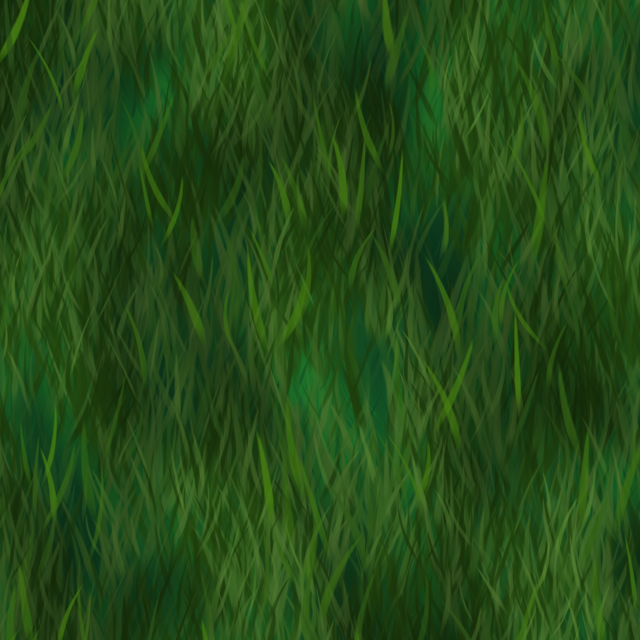
This texture is drawn by a Shadertoy shader. Its source:

```glsl
const vec3 TEAL_SHADE = vec3(0.045, 0.210, 0.105);
const vec3 MOSS_GREEN = vec3(0.085, 0.365, 0.130);
const vec3 DEEP_GREEN = vec3(0.088, 0.182, 0.034);
const vec3 LEAF_GREEN = vec3(0.162, 0.315, 0.098);
const vec3 OLIVE      = vec3(0.245, 0.365, 0.152);
const vec3 PALE_GREEN = vec3(0.300, 0.450, 0.170);
const vec3 LIME       = vec3(0.285, 0.510, 0.060);

vec4 hash4(vec2 p, float seed) {
    vec4 q = fract(vec4(p.xyx, seed) * vec4(0.1031, 0.1030, 0.0973, 0.1099));
    q += dot(q, q.wzxy + 33.33);
    return fract((q.xxyz + q.yzzw) * q.zywx);
}

// Soft irregular blotches from layered, warped sines, 0 to 1
float patches(vec2 p, float seed) {
    p = p * vec2(15.0, 9.0) + seed * vec2(3.7, 5.3);
    float sum = 0.0;
    float gain = 0.5;
    for (int i = 0; i < 3; i++) {
        p += 0.8 * sin(p.yx * 0.7 + seed);
        sum += gain * sin(p.x) * cos(p.y);
        p = mat2(1.2, 1.1, -1.1, 1.2) * p;
        gain *= 0.55;
    }
    return clamp(0.5 + 1.35 * sum, 0.0, 1.0);
}

// Coverage of one curved blade; p is relative to its middle
float blade(vec2 p, float halfLength, float lean, float bend, float halfWidth, float pixel) {
    float t = p.y / halfLength;
    if (abs(t) >= 1.0) return 0.0;
    float rise = 0.5 + 0.5 * t;
    float width = halfWidth * pow(1.0 - rise, 0.65) * (0.3 + 0.9 * smoothstep(0.0, 0.4, rise));
    float dist = abs(p.x - lean * t - bend * t * t) - width;
    float soft = max(pixel, 0.25 * halfWidth);
    float ends = smoothstep(0.0, 0.35, rise) * (1.0 - smoothstep(0.85, 1.0, rise));
    return ends * (1.0 - smoothstep(-soft, soft, dist));
}

// Paints one blade per grid cell over the base colour; clumpSeed picks where they gather
vec3 paintBlades(vec3 base, vec2 uv, vec2 cell, float halfWidth, vec3 lowTone, vec3 highTone,
                 float density, float opacity, float seed, float clumpSeed, float pixel) {
    vec2 home = floor(uv / cell);
    for (int row = 1; row >= -1; row--) {
        for (int col = -2; col <= 2; col++) {
            vec2 id = home + vec2(float(col), float(row));
            vec4 place = hash4(id + 57.0, seed);
            vec4 look = hash4(id + 131.0, seed + 7.3);
            vec2 middle = (id + place.xy) * cell;
            float halfLength = cell.y * mix(0.55, 1.0, look.x);
            float lean = cell.x * (place.z - 0.5) * 2.5;
            float bend = cell.x * (place.w - 0.5) * 1.0;
            float width = halfWidth * mix(0.45, 1.35, look.y);
            float cover = blade(uv - middle, halfLength, lean, bend, width, pixel);
            if (cover <= 0.0) continue;
            float clump = density * (0.10 + 1.8 * patches(middle, clumpSeed));
            cover *= 1.0 - smoothstep(clump - 0.08, clump + 0.08, look.z);
            vec3 tone = mix(lowTone, highTone, look.w);
            base = mix(base, tone, cover * opacity * mix(0.65, 1.0, place.x));
        }
    }
    return base;
}

void mainImage(out vec4 fragColor, in vec2 fragCoord) {
    vec2 uv = fragCoord / iResolution.y;
    float pixel = 1.0 / iResolution.y;

    // Blotchy undergrowth with fine hatching
    vec3 color = mix(TEAL_SHADE, MOSS_GREEN, patches(uv, 1.0));
    color = mix(color, DEEP_GREEN * 1.2, 0.7 * patches(uv, 5.0));
    color = paintBlades(color, uv, vec2(0.014, 0.040), 0.0024, TEAL_SHADE * 0.9, MOSS_GREEN,
                        0.9, 0.7, 2.0, 1.0, pixel);
    color = paintBlades(color, uv, vec2(0.016, 0.050), 0.0022, DEEP_GREEN, LEAF_GREEN,
                        0.8, 0.65, 3.0, 5.0, pixel);

    // Interleaved leafy, dark and olive blades, each kind in its own clumps
    for (int i = 0; i < 4; i++) {
        float layer = float(i);
        vec2 cell = vec2(0.028, 0.108) * (1.0 - 0.10 * layer);
        float width = 0.0080 - 0.0011 * layer;
        color = paintBlades(color, uv, cell * 0.93, width, TEAL_SHADE * 1.2, LEAF_GREEN,
                            0.30, 0.60, 21.0 + layer, 9.0, pixel);
        color = paintBlades(color, uv, cell, width, DEEP_GREEN, DEEP_GREEN * 1.4,
                            0.60, 0.82, 11.0 + layer, 5.0, pixel);
        color = paintBlades(color, uv, cell * 1.06, width, LEAF_GREEN, OLIVE,
                            0.74, 0.80, 31.0 + layer, 7.0, pixel);
    }

    // Thin dark and pale strands
    color = paintBlades(color, uv, vec2(0.022, 0.075), 0.0038, DEEP_GREEN, DEEP_GREEN * 1.2,
                        0.50, 0.85, 37.0, 5.0, pixel);
    color = paintBlades(color, uv, vec2(0.022, 0.070), 0.0040, OLIVE, PALE_GREEN,
                        0.40, 0.70, 41.0, 7.0, pixel);

    // Broad light and shade, then lime highlights in loose groups
    color *= mix(0.80, 1.22, patches(uv * 0.8, 13.0));
    color = paintBlades(color, uv, vec2(0.030, 0.095), 0.0066, LEAF_GREEN, LIME,
                        0.30, 0.85, 43.0, 11.0, pixel);

    fragColor = vec4(color, 1.0);
}
```
